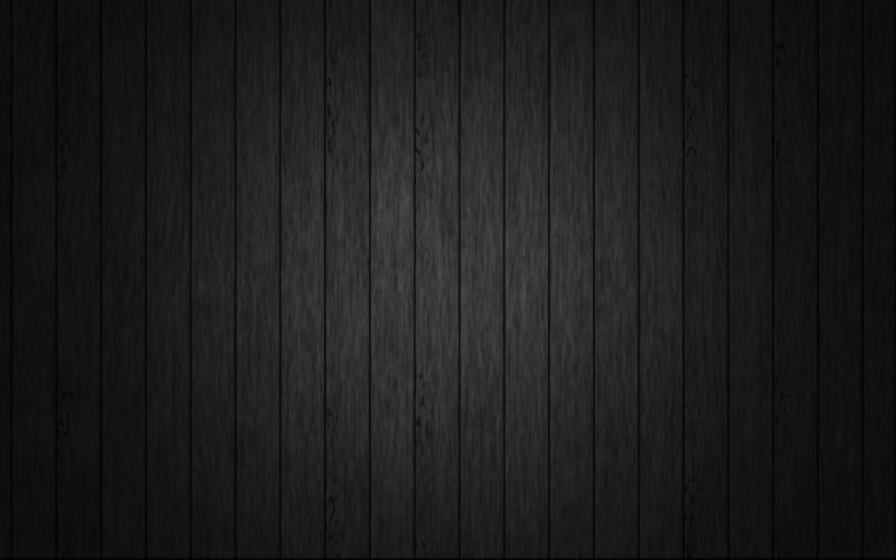
Reproduce this texture procedurally as a WebGL 1 fragment shader.

```glsl
precision highp float;
uniform vec2 u_resolution;

const float ASPECT = 1.6;
const float PLANK_WIDTH = 0.05;
const float FIRST_SEAM = 0.0128;

float hash(float n) {
  return fract(sin(n * 12.9898 + 4.137) * 4375.85);
}

vec2 gradient(vec2 cell) {
  float angle = 6.2832 * fract(sin(dot(cell, vec2(127.1, 311.7))) * 4375.85);
  return vec2(cos(angle), sin(angle));
}

float gradientNoise(vec2 p) {
  vec2 i = floor(p);
  vec2 f = p - i;
  vec2 u = f * f * f * (f * (f * 6.0 - 15.0) + 10.0);
  float a = dot(gradient(i), f);
  float b = dot(gradient(i + vec2(1.0, 0.0)), f - vec2(1.0, 0.0));
  float c = dot(gradient(i + vec2(0.0, 1.0)), f - vec2(0.0, 1.0));
  float d = dot(gradient(i + 1.0), f - 1.0);
  return mix(mix(a, b, u.x), mix(c, d, u.x), u.y);
}

// Long fibres, stretched along the plank, from coarse to fine
float fibres(vec2 p, float seed) {
  float sum = 0.0;
  float weight = 0.26;
  vec2 scale = vec2(90.0, 6.0);
  for (int i = 0; i < 3; i++) {
    sum += weight * gradientNoise(p * scale + seed * 17.3);
    scale *= vec2(1.8, 2.7);
    weight *= 1.4;
  }
  return sum;
}

// Arched growth rings around a wavering heart line
float rings(vec2 p, float across, float seed) {
  float heart = 0.5 + 0.5 * gradientNoise(vec2(seed * 7.3, p.y * 6.0));
  float bend = gradientNoise(vec2(across * 2.0 + seed, p.y * 9.0));
  float arch = abs(across - heart) * 7.0 + p.y * 7.0 + bend * 2.5;
  return sin(arch * 6.2832);
}

// Small dark chips, gathered near the left side of the plank
float chips(vec2 p, float across, float seed) {
  float speck = gradientNoise(p * vec2(230.0, 95.0) + seed * 31.0);
  float patches = gradientNoise(vec2(seed * 5.0 + 0.4, p.y * 14.0));
  float side = 1.0 - smoothstep(0.1, 0.5, across);
  return smoothstep(0.1, 0.32, speck) * smoothstep(-0.15, 0.3, patches) * side;
}

// Thin dark groove at each plank joint, with a faint shadow around it
float groove(float distanceToSeam, float pixel) {
  float core = 1.0 - smoothstep(0.0004, 0.0008 + pixel, distanceToSeam);
  float shadow = exp(-distanceToSeam / 0.0022);
  return (1.0 - 0.58 * core) * (1.0 - 0.2 * shadow);
}

float glow(vec2 p, vec2 center) {
  vec2 d = (p - center) / 0.285;
  return 0.053 + 0.178 * exp(-dot(d, d));
}

void main() {
  vec2 uv = gl_FragCoord.xy / u_resolution;
  vec2 p = vec2(uv.x, uv.y / ASPECT);
  float pixel = 1.0 / u_resolution.x;

  // Planks share their character every eight boards
  float position = (p.x - FIRST_SEAM) / PLANK_WIDTH;
  float kind = mod(floor(position), 8.0);
  float across = fract(position);
  float seamDistance = min(across, 1.0 - across) * PLANK_WIDTH;

  // Wood grain
  float ringAmount = 0.01 + 0.035 * step(0.5, hash(kind + 2.0));
  float wood = 1.0 + 0.52 * fibres(p, kind);
  wood += ringAmount * rings(p, across, kind);
  wood += 0.06 * gradientNoise(p * vec2(24.0, 8.0) + kind + 0.3);
  wood += 0.16 * gradientNoise(p * vec2(250.0, 120.0) + kind * 3.7);
  wood *= 0.96 + 0.08 * hash(kind + 9.0);

  // Boards one and seven are the most weathered
  float weathered = max(step(6.5, kind), 1.0 - step(0.5, abs(kind - 1.0)));
  wood *= 1.0 - mix(0.12, 0.5, weathered) * chips(p, across, kind);

  // Joints and the faint lit bevel to their right
  wood *= groove(seamDistance, pixel);
  wood += 0.08 * exp(-pow((across - 0.075) / 0.03, 2.0));

  // Central light and the dark outer rim
  float shade = glow(p, vec2(0.5, 0.325)) * wood;
  shade *= mix(0.25, 1.0, smoothstep(0.001, 0.0035, p.y));
  shade *= mix(0.5, 1.0, smoothstep(0.001, 0.004, 1.0 - p.x));
  gl_FragColor = vec4(vec3(clamp(shade, 0.0, 1.0)), 1.0);
}
```
